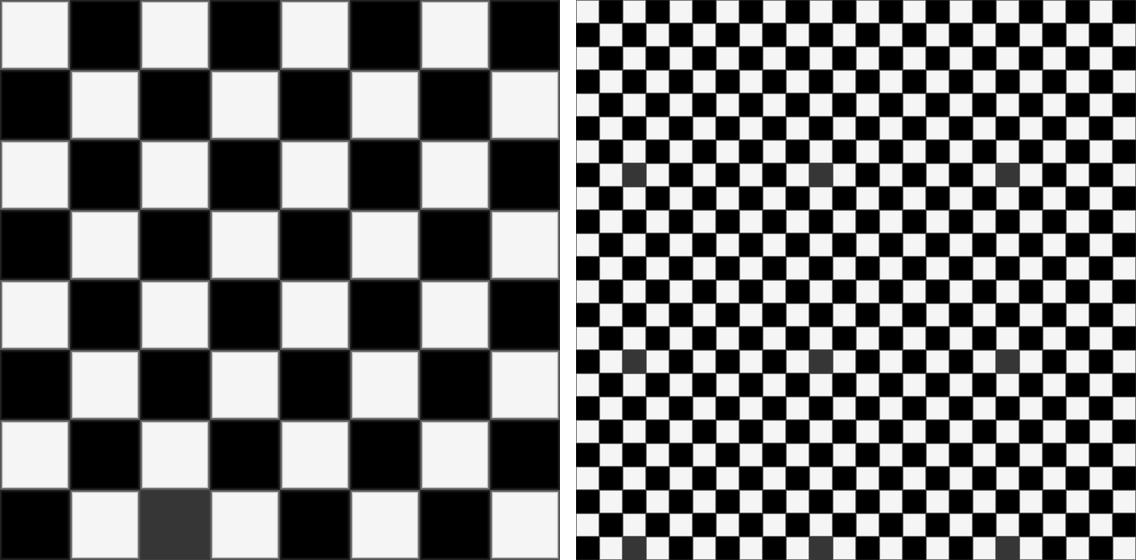
Left, the tile; right, the same tile 3 across and 3 down.
Reproduce this pattern procedurally as a Shadertoy shader.

```glsl
const float CELLS = 8.0;             // squares across and down
const float RIM_WIDTH = 1.0 / 32.0;  // rim inside each square, in cell units
const vec2 ODD_CELL = vec2(2.0, 0.0);

const float LIGHT = 0.96;
const float DARK = 0.0;
const float LIGHT_RIM = 0.39;
const float DARK_RIM = 0.08;
const float ODD_GREY = 0.21;

// Distance from a point in the unit cell to its nearest side
float sideDistance(vec2 local) {
    vec2 d = 0.5 - abs(local - 0.5);
    return min(d.x, d.y);
}

float softStep(float edge, float x, float blur) {
    return smoothstep(edge - blur, edge + blur, x);
}

// Blend from the neighbour's rim, through the own rim, to the fill
float squareShade(float neighbour, float rim, float fill, float d, float blur) {
    float shade = mix(neighbour, rim, softStep(0.0, d, blur));
    return mix(shade, fill, softStep(RIM_WIDTH, d, blur));
}

void mainImage(out vec4 fragColor, in vec2 fragCoord) {
    vec2 grid = fragCoord / iResolution.xy * CELLS;
    vec2 cell = mod(floor(grid), CELLS);
    float d = sideDistance(fract(grid));

    // Soft edge, never thinner than a pixel
    float pixel = CELLS / min(iResolution.x, iResolution.y);
    float blur = max(0.5 * RIM_WIDTH, pixel);

    // Alternating squares, dark at the lower left
    bool isLight = mod(cell.x + cell.y, 2.0) > 0.5;
    float shade = isLight
        ? squareShade(DARK_RIM, LIGHT_RIM, LIGHT, d, blur)
        : squareShade(LIGHT_RIM, DARK_RIM, DARK, d, blur);

    // Single grey square
    if (cell == ODD_CELL) {
        shade = squareShade(LIGHT_RIM, ODD_GREY, ODD_GREY, d, blur);
    }

    fragColor = vec4(vec3(shade), 1.0);
}
```
